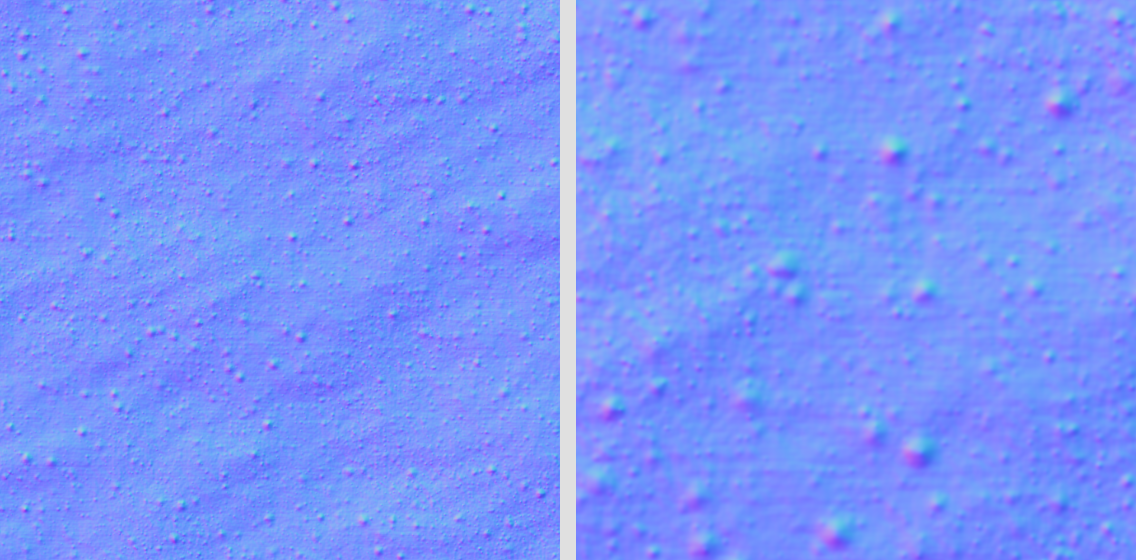
Left, the full canvas; right, a detail of the centre.
Reproduce this texture map procedurally as a Shadertoy shader.

```glsl
const vec2 MEAN_TILT = vec2(-0.065, -0.157);

vec2 hash22(vec2 p) {
    vec3 q = fract(p.xyx * vec3(0.1031, 0.1030, 0.0973));
    q += dot(q, q.yzx + 33.33);
    return fract((q.xx + q.yz) * q.zy);
}

vec2 unitGradient(vec2 cell) {
    float angle = 6.2832 * hash22(cell + 57.0).x;
    return vec2(cos(angle), sin(angle));
}

// Gradient noise: x is the value, yz its analytic slope
vec3 gradientNoise(vec2 p) {
    vec2 i = floor(p), f = p - i;
    vec2 u = f * f * f * (f * (f * 6.0 - 15.0) + 10.0);
    vec2 du = 30.0 * f * f * (f * (f - 2.0) + 1.0);
    vec2 ga = unitGradient(i);
    vec2 gb = unitGradient(i + vec2(1, 0));
    vec2 gc = unitGradient(i + vec2(0, 1));
    vec2 gd = unitGradient(i + vec2(1, 1));
    float a = dot(ga, f);
    float b = dot(gb, f - vec2(1, 0));
    float c = dot(gc, f - vec2(0, 1));
    float d = dot(gd, f - vec2(1, 1));
    float twist = a - b - c + d;
    float value = a + u.x * (b - a) + u.y * (c - a) + u.x * u.y * twist;
    vec2 slope = ga + u.x * (gb - ga) + u.y * (gc - ga) + u.x * u.y * (ga - gb - gc + gd)
               + du * (u.yx * twist + vec2(b, c) - a);
    return vec3(value, slope);
}

// Summed slope of several octaves, each of equal steepness
vec2 fractalSlope(vec2 p, mat2 warp, float frequency, int octaves, float steepness) {
    vec2 slope = vec2(0.0);
    for (int k = 0; k < octaves; k++) {
        slope += gradientNoise(warp * p * frequency + 19.7 * float(k)).yz * warp;
        frequency *= 2.03;
    }
    return slope * steepness;
}

// Slope of scattered round grains; a higher rarity leaves fewer tall ones
vec2 grainSlope(vec2 p, float cells, float radius, float steepness, float rarity) {
    vec2 q = p * cells, home = floor(q), slope = vec2(0.0);
    for (int y = -1; y <= 1; y++)
    for (int x = -1; x <= 1; x++) {
        vec2 cell = home + vec2(x, y);
        vec2 centre = cell + 0.2 + 0.6 * hash22(cell + cells);
        vec2 traits = hash22(cell + cells + 131.0);
        vec2 d = (q - centre) / (radius * mix(0.75, 1.25, traits.y));
        slope -= 2.33 * pow(traits.x, rarity) * d * exp(-dot(d, d));
    }
    return slope * steepness;
}

void mainImage(out vec4 fragColor, in vec2 fragCoord) {
    vec2 p = fragCoord / iResolution.y;

    // Rough and smooth patches
    float rough = smoothstep(-0.4, 0.4, gradientNoise(p * 5.0 + 71.0).x);
    float gritty = mix(0.6, 1.2, rough);

    // Broad folds rising to the right, then rounder swells and fine grit
    mat2 foldAxes = mat2(0.65, -0.48, 0.26, 1.21);
    vec2 slope = MEAN_TILT;
    slope += fractalSlope(p + 3.1, foldAxes, 3.2, 3, 0.045);
    slope += fractalSlope(p + 8.3, mat2(1.0), 22.0, 2, 0.04);
    slope += fractalSlope(p + 5.7, mat2(1.0), 85.0, 2, 0.05) * gritty;

    // Faint horizontal brushing on the smooth patches
    slope.y += 0.035 * (1.0 - rough) * gradientNoise(p * vec2(22.0, 190.0)).z;

    // Pebbles, grains and specks
    slope += grainSlope(p, 36.0, 0.23, 0.6, 6.0);
    slope += grainSlope(p, 72.0, 0.28, 0.36, 4.0);
    slope += grainSlope(p, 120.0, 0.3, 0.22, 2.0) * gritty;

    // Pack the surface normal into colour
    vec3 normal = normalize(vec3(slope.x, -slope.y, 1.0));
    fragColor = vec4(0.5 + 0.5 * normal, 1.0);
}
```
